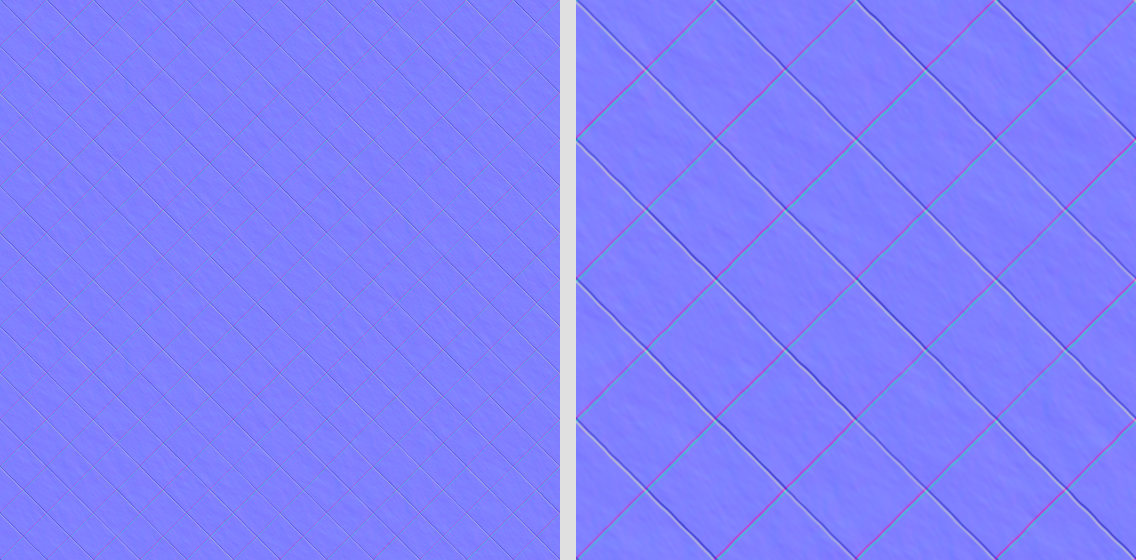
Left: the whole. Right: its middle third, enlarged.
This texture map is drawn by a WebGL 2 fragment shader. Its source:

```glsl
#version 300 es
precision highp float;
// Tangent-space normal map of square tiles laid diagonally, 12 diamonds across and down.
// Thin V-shaped grooves follow x+y and x-y; wrapped, sheared noise wrinkles the faces.

uniform vec2 u_resolution;
out vec4 fragColor;

const float REPEATS = 12.0;
const float GROOVE_HALF_WIDTH = 0.0015;
const float GROOVE_DEPTH = 0.00066;

float hash(vec2 cell) {
    uvec2 k = uvec2(ivec2(cell) + 4096);
    uint h = k.x * 1597334677u ^ k.y * 3812015801u;
    h = (h ^ (h >> 15)) * 2246822519u;
    h ^= h >> 13;
    return float(h & 65535u) / 65535.0;
}

// Value noise whose lattice wraps after a whole number of cells
float wrappedNoise(vec2 p, float period) {
    vec2 cell = floor(p);
    vec2 f = p - cell;
    f = f * f * f * (f * (f * 6.0 - 15.0) + 10.0);
    vec2 lo = mod(cell, period);
    vec2 hi = mod(cell + 1.0, period);
    return mix(mix(hash(lo), hash(vec2(hi.x, lo.y)), f.x),
               mix(hash(vec2(lo.x, hi.y)), hash(hi), f.x), f.y);
}

// Fine grainy wrinkles, slightly stretched along a falling diagonal
float surfaceHeight(vec2 p) {
    vec2 sheared = vec2(2.0 * p.x, 2.0 * p.y + p.x);
    float height = 0.0;
    float amplitude = 0.0005;
    float frequency = 20.0;
    for (int octave = 0; octave < 4; octave++) {
        height += amplitude * wrappedNoise(sheared * frequency + 0.37, frequency);
        amplitude *= 0.55;
        frequency *= 2.0;
    }
    return height;
}

float grooveHeight(float d) {
    return -GROOVE_DEPTH * (1.0 - smoothstep(0.0, GROOVE_HALF_WIDTH, abs(d)));
}

// Slope across one groove, averaged over the pixel; each segment is worn differently
float grooveSlope(float across, float along, float family, float wobble, float pixel) {
    float line = round(across);
    float segment = floor(along);
    vec2 id = mod(vec2(line + segment, line - segment), 2.0 * REPEATS) + 50.0 * family;
    float d = (across - line) / (REPEATS * sqrt(2.0)) + wobble;
    float reach = max(0.5 * pixel, 0.0003);
    float slope = (grooveHeight(d + reach) - grooveHeight(d - reach)) / (2.0 * reach);
    float wear = mix(0.75, 1.15, hash(id));
    float lean = mix(-0.2, 0.2, hash(id + 200.0));
    return slope * wear * (1.0 + lean * sign(slope));
}

void main() {
    vec2 p = gl_FragCoord.xy / u_resolution;
    float pixel = 1.0 / min(u_resolution.x, u_resolution.y);
    vec2 diagonal = REPEATS * vec2(p.x + p.y, p.x - p.y);

    // Wrinkle slope by central differences
    vec2 e = vec2(0.0007, 0.0);
    vec2 slope = vec2(surfaceHeight(p + e.xy) - surfaceHeight(p - e.xy),
                      surfaceHeight(p + e.yx) - surfaceHeight(p - e.yx)) / (2.0 * e.x);

    // Slight tilt of each tile
    vec2 tile = floor(diagonal);
    vec2 tileId = mod(vec2(tile.x + tile.y, tile.x - tile.y), 2.0 * REPEATS);
    slope += 0.01 * (vec2(hash(tileId + 300.0), hash(tileId + 400.0)) - 0.5);

    // Falling and rising grooves with ragged edges
    float wobble = 0.0005 * (wrappedNoise(p * 144.0, 144.0) - 0.5);
    float falling = grooveSlope(diagonal.x, diagonal.y, 1.0, wobble, pixel);
    float rising = grooveSlope(diagonal.y, diagonal.x, 2.0, wobble, pixel);
    slope += (falling * vec2(1.0, 1.0) + rising * vec2(1.0, -1.0)) / sqrt(2.0);

    // Pack the normal; grooves lose a little blue
    vec3 normal = normalize(vec3(-slope, 1.0));
    vec3 color = 0.5 + 0.5 * normal;
    color.b -= 0.08 * smoothstep(0.05, 0.4, abs(falling) + abs(rising));
    fragColor = vec4(color, 1.0);
}
```
